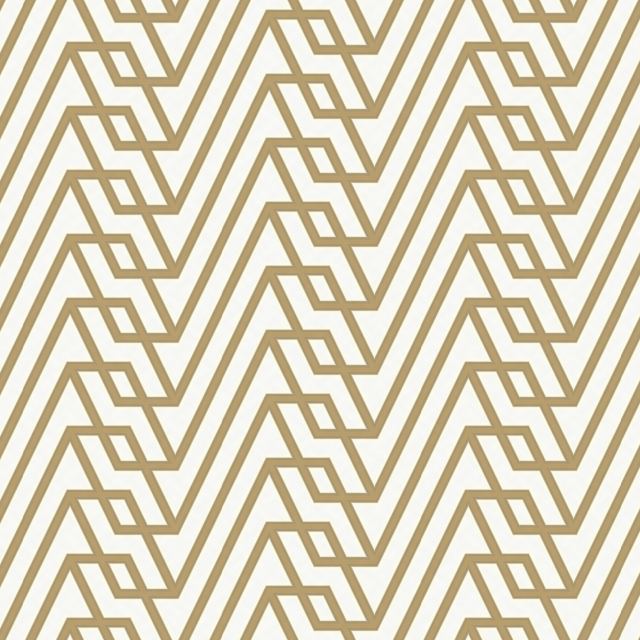
Give the GLSL for this pattern, as a Shadertoy shader.

```glsl
// Interlocking gold zigzag trellis on off-white: mitred parallelogram outlines
// overlap down each column, and long slanted bands join one column to the next.
// Columns step up half a repeat; point symmetry folds each cell in two.

// Signed distance to the line work, in units of one vertical repeat.
float trellis(vec2 p)
{
    const float halfWidth = 0.077;
    const vec2 slant = vec2(0.900, 0.435);   // unit normal of falling strokes

    // Column cell centred on a parallelogram, folded by its point symmetry
    vec2 q = p - vec2(1.916, 0.496);
    float column = floor(q.x / 3.112 + 0.5);
    q -= column * vec2(3.112, 0.5);
    if (q.x < 0.0) q = -q;
    q.y -= floor(q.y + 0.5);

    float d = 1e3;
    for (int row = -1; row <= 1; row++)
    {
        vec2 r = q + vec2(0.0, float(row));
        float bars = abs(r.y) - 0.775;
        float falling = abs(dot(r, slant)) - 0.403;
        float rising = abs(dot(r, slant * vec2(1.0, -1.0))) - 1.077;

        // The rising edge trims the sharp corners of the outline
        float outline = abs(max(max(bars, falling), rising)) - halfWidth;

        // Connecting band starts at the lower right corner
        float band = max(abs(rising) - halfWidth, -0.775 - halfWidth - r.y);
        d = min(d, min(outline, band));
    }
    return d;
}

// Faint uneven tone from layered sines.
float mottle(vec2 p)
{
    return sin(p.x * 17.0 + 2.0 * sin(p.y * 13.0))
         + sin(p.y * 29.0 + 2.0 * sin(p.x * 23.0));
}

void mainImage(out vec4 fragColor, in vec2 fragCoord)
{
    vec2 p = 10.0 * fragCoord / iResolution.y;
    float d = trellis(p);
    float soft = max(0.016, 7.5 / iResolution.y);

    // Gold greys toward its edges; the ground is creamier beside the strokes
    vec3 gold = mix(vec3(0.72, 0.62, 0.43), vec3(0.66, 0.59, 0.44),
                    smoothstep(-0.048, -0.032, d));
    vec3 ground = mix(vec3(0.99, 0.98, 0.91), vec3(0.97, 0.97, 0.96),
                      smoothstep(0.038, 0.058, d));

    vec3 color = mix(gold, ground, smoothstep(-soft, soft, d));
    fragColor = vec4(color + 0.003 * mottle(p), 1.0);
}
```
